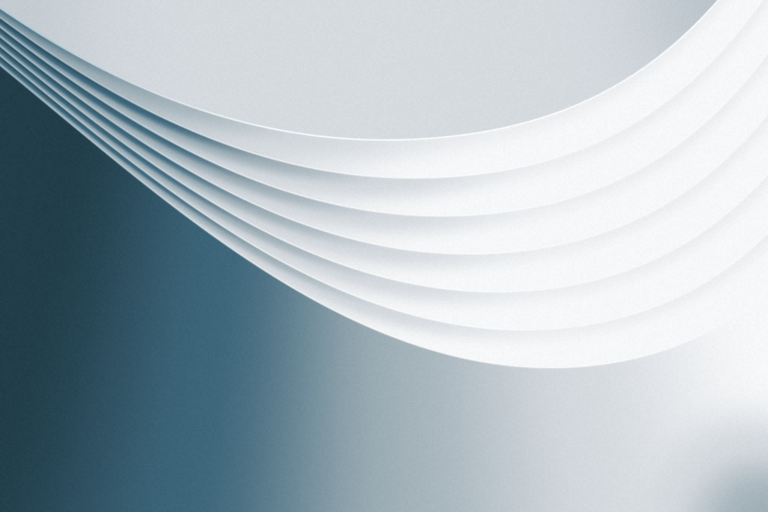
Write a Shadertoy shader that draws this background.

```glsl
// Draws pale curved paper folds sweeping over a steel-blue to white backdrop.

// Hash without sine, 0..1
float hash(vec2 p) {
    vec3 q = fract(vec3(p.xyx) * 0.1031);
    q += dot(q, q.yzx + 33.33);
    return fract((q.x + q.y) * q.z);
}

// Colour ramp from deep blue to white
vec3 tone(float v) {
    vec3 c = mix(vec3(0.13, 0.24, 0.29), vec3(0.24, 0.40, 0.48), smoothstep(0.0, 0.27, v));
    c = mix(c, vec3(0.63, 0.69, 0.72), smoothstep(0.25, 0.52, v));
    c = mix(c, vec3(0.83, 0.85, 0.87), smoothstep(0.48, 0.75, v));
    return mix(c, vec3(0.965, 0.97, 0.975), smoothstep(0.72, 1.0, v));
}

// Height of fold edge k, measured downwards from the top
float edgeY(float k, float x) {
    float lowX = 0.752 + 0.0547 * k;
    float lowY = 0.2734 + 0.0742 * k;
    float dx = x - lowX;
    if (dx < 0.0) {
        float t = dx * dx / (lowX * lowX);
        float rise = lowY - 0.0156 - 0.0186 * k;
        return lowY - rise * t * (1.0 + 0.042 * k * (1.0 - t));
    }
    return lowY - (0.41 + 0.046 * k) * dx * dx * (1.0 + dx * dx / 0.738);
}

// Paper between two edges: shadow at the top, light at the bottom
vec3 foldColor(float k, vec2 p, float top) {
    float f = clamp((p.y - top) / (edgeY(k + 1.0, p.x) - top), 0.0, 1.0);
    float lit = 0.42 + 0.6 * smoothstep(-0.1, 1.0, p.x);
    float shade = 0.05 + 0.85 * smoothstep(-0.05, 1.1, p.x);
    if (k < 0.5) shade = max(shade, lit - 0.12);
    float reach = mix(1.0, 0.6, smoothstep(0.7, 1.3, p.x));
    return tone(mix(shade, lit, smoothstep(0.0, reach, f)));
}

vec3 upperBackdrop(vec2 p) {
    float v = 0.745 - 0.14 * smoothstep(0.4, 0.0, length(p - vec2(1.45, 0.0)));
    v -= 0.1 * smoothstep(0.4, 0.0, p.x);
    return tone(v + 0.02 * smoothstep(0.5, 0.0, abs(p.x - 0.75)));
}

vec3 lowerBackdrop(vec2 p) {
    float v = 0.65 * p.x + 0.2 * (p.y - 0.8) * (1.0 - 1.4 * p.x);
    v -= 0.45 * smoothstep(0.3, 0.0, length(p - vec2(1.52, 1.02)));
    return tone(v);
}

void mainImage(out vec4 fragColor, in vec2 fragCoord) {
    vec2 uv = fragCoord / iResolution.xy;
    vec2 p = vec2(uv.x * 1.5, 1.0 - uv.y);
    float pixel = 1.0 / iResolution.y;
    vec3 col = upperBackdrop(p);

    // Layers from the top edge to the bottom edge
    for (int i = 0; i < 7; i++) {
        float k = float(i);
        float top = edgeY(k, p.x);
        float slope = (edgeY(k, p.x + 0.01) - edgeY(k, p.x - 0.01)) / 0.02;
        float d = (p.y - top) / sqrt(1.0 + slope * slope);
        vec3 layer = i < 6 ? foldColor(k, p, top) : lowerBackdrop(p);
        col = mix(col, layer, smoothstep(-0.7 * pixel, 0.7 * pixel, d));

        // Bright paper rim
        float rim = smoothstep(0.0015 + pixel, 0.0, abs(d));
        rim *= i == 0 ? 0.85 : mix(0.6, 0.25, smoothstep(0.9, 1.2, p.x));
        vec3 rimColor = mix(vec3(0.70, 0.81, 0.86), vec3(0.99), smoothstep(0.0, 0.6, p.x));
        col = mix(col, rimColor, rim);
    }

    // Fine paper grain
    col += 0.016 * (hash(floor(p * 340.0)) - 0.5);
    fragColor = vec4(clamp(col, 0.0, 1.0), 1.0);
}
```
